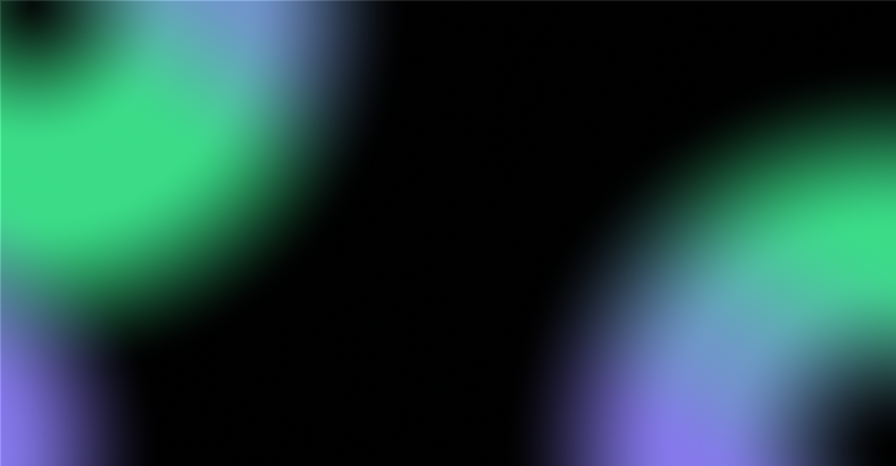
Give the GLSL for this background, as a WebGL 2 fragment shader.

```glsl
#version 300 es
precision highp float;

uniform vec2 u_resolution;
out vec4 fragColor;

const vec3 GREEN = vec3(0.23, 0.86, 0.53);
const vec3 BLUE = vec3(0.44, 0.58, 0.79);
const vec3 VIOLET = vec3(0.52, 0.47, 0.92);

// Soft ring: radii mark where the inner and outer edges are half lit
float softRing(vec2 p, vec2 center, float inner, float outer, float blur) {
    float d = length(p - center);
    float hole = smoothstep(inner - blur, inner + blur, d);
    return hole * (1.0 - smoothstep(outer - blur, outer + blur, d));
}

float softDisc(vec2 p, vec2 center, float radius, float blur) {
    return 1.0 - smoothstep(radius - blur, radius + blur, length(p - center));
}

float hash(vec2 p) {
    return fract(sin(dot(p, vec2(12.9898, 78.233))) * 43758.5453);
}

void main() {
    // Height is one unit, x runs to the aspect ratio
    vec2 p = gl_FragCoord.xy / u_resolution.y;
    float aspect = u_resolution.x / u_resolution.y;
    vec3 color = vec3(0.002, 0.003, 0.004);

    // Upper left ring: green turning blue toward the top
    float leftMask = softRing(p, vec2(0.07, 0.99), 0.13, 0.63, 0.18);
    float leftBlend = smoothstep(-0.15, 0.55, p.x - 1.6 * (1.0 - p.y));
    color += mix(GREEN, BLUE, leftBlend) * leftMask;

    // Lower left violet glow
    float glow = softDisc(p, vec2(-0.32, 0.03), 0.49, 0.18);
    vec3 glowColor = mix(VIOLET, BLUE, smoothstep(0.12, 0.45, p.y));
    color = mix(color, glowColor, glow);

    // Lower right ring: violet, blue, then green along a slanted axis
    float rightMask = softRing(p, vec2(aspect, 0.025), 0.2, 0.66, 0.19);
    float slant = p.y + 0.6 * (p.x - aspect + 0.425);
    vec3 rightColor = mix(VIOLET, BLUE, smoothstep(-0.02, 0.27, slant));
    rightColor = mix(rightColor, GREEN, smoothstep(0.2, 0.74, slant));
    color += rightColor * rightMask;

    // Faint hairline along the left and top edges
    float edge = min(p.x, 1.0 - p.y);
    color += 0.1 * (1.0 - smoothstep(0.001, 0.004, edge));

    // Tiny dither against banding
    color += (hash(floor(p * 400.0)) - 0.5) / 255.0;
    fragColor = vec4(clamp(color, 0.0, 1.0), 1.0);
}
```
